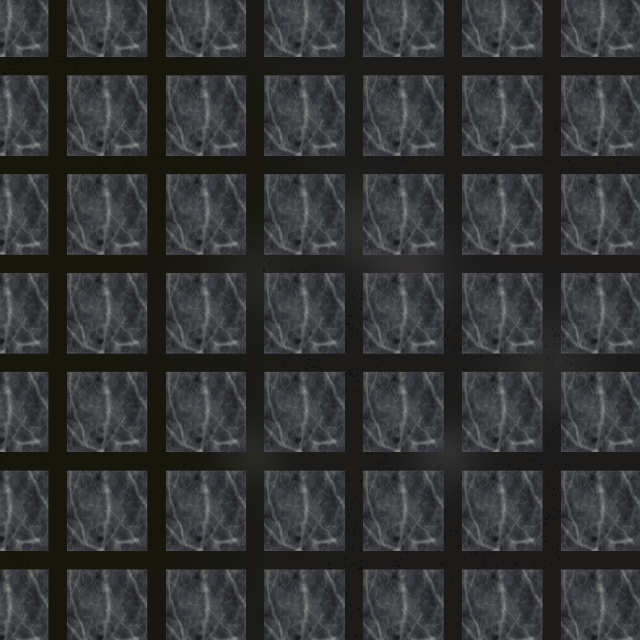
Give the GLSL for this pattern, as a WebGL 2 fragment shader.

```glsl
#version 300 es
precision highp float;
// Square dark marble tiles on a regular grid, separated by wide, nearly black joints.
// Every tile shares one veining made of warped segments over layered value noise;
// the joints shift from olive to neutral black and carry soft grey smudges.

uniform vec2 u_resolution;
out vec4 fragColor;

float hash(vec2 p) {
    vec3 q = fract(p.xyx * 0.1031);
    q += dot(q, q.yzx + 33.33);
    return fract((q.x + q.y) * q.z);
}

float noise(vec2 p) {
    vec2 i = floor(p), f = fract(p);
    f = f * f * (3.0 - 2.0 * f);
    return mix(mix(hash(i), hash(i + vec2(1, 0)), f.x),
               mix(hash(i + vec2(0, 1)), hash(i + vec2(1, 1)), f.x), f.y);
}

float fbm(vec2 p) {
    float sum = 0.0, weight = 0.5;
    for (int i = 0; i < 4; i++) {
        sum += weight * noise(p);
        p = mat2(1.6, 1.2, -1.2, 1.6) * p + 17.3;
        weight *= 0.5;
    }
    return sum / 0.9375;
}

// Soft streak along the segment a-b
float vein(vec2 p, vec2 a, vec2 b, float width) {
    vec2 ab = b - a;
    float d = length(p - a - ab * clamp(dot(p - a, ab) / dot(ab, ab), 0.0, 1.0));
    return exp(-d * d / (width * width));
}

float glow(vec2 p, vec2 center, float radius) {
    vec2 d = (p - center) / radius;
    return exp(-dot(d, d));
}

// Marble colour, t running from 0 to 1 across one tile
vec3 marble(vec2 t) {
    vec2 p = t + 0.07 * (vec2(fbm(t * 7.0 + 3.0), fbm(t * 7.0 + 41.0)) - 0.5);

    // Mottled ground and fine fibres
    float light = 0.115 + 0.21 * fbm(t * vec2(10.0, 7.0) + 8.0);
    light += 0.11 * (fbm(t * 23.0 + 60.0) - 0.5);
    float fibre = abs(fbm(p * vec2(8.0, 4.5) + 90.0) - 0.5);
    light += 0.06 * exp(-fibre * fibre * 900.0);

    // Central trunk with its bright knot
    float trunk = max(vein(p, vec2(0.47, 1.02), vec2(0.49, 0.77), 0.03) * 0.6,
                      vein(p, vec2(0.49, 0.77), vec2(0.53, 0.56), 0.033));
    trunk = max(trunk, vein(p, vec2(0.53, 0.56), vec2(0.49, 0.36), 0.034));
    trunk = max(trunk, vein(p, vec2(0.49, 0.36), vec2(0.44, 0.03), 0.026) * 0.8);
    light += 0.17 * trunk + 0.13 * glow(p, vec2(0.49, 0.77), 0.05);
    light += 0.07 * glow((p - vec2(0.55, 0.42)) * vec2(1.0, 0.6), vec2(0), 0.15);

    // Left branch
    float left = max(vein(p, vec2(0.03, 1.0), vec2(0.08, 0.62), 0.02),
                     vein(p, vec2(0.08, 0.62), vec2(0.15, 0.37), 0.022));
    left = max(left, vein(p, vec2(0.15, 0.37), vec2(0.27, 0.06), 0.022));
    left = max(left, vein(p, vec2(0.0, 0.33), vec2(0.24, 0.08), 0.018));
    left = max(left, vein(p, vec2(0.25, 0.08), vec2(0.46, 0.02), 0.02));
    left = max(left, vein(p, vec2(0.17, 1.0), vec2(0.09, 0.7), 0.016) * 0.6);
    light += 0.15 * left;

    // Right branch, slanting threads and low bright bar
    float right = max(vein(p, vec2(0.75, 1.0), vec2(0.86, 0.79), 0.022),
                      vein(p, vec2(0.86, 0.79), vec2(1.01, 0.55), 0.024));
    right = max(right, vein(p, vec2(0.93, 0.56), vec2(0.87, 0.22), 0.025) * 0.5);
    right = max(right, vein(p, vec2(0.54, 0.52), vec2(0.9, 0.1), 0.016) * 0.6);
    right = max(right, vein(p, vec2(0.74, 0.43), vec2(0.5, 0.1), 0.016) * 0.5);
    light += 0.15 * right + 0.21 * vein(p, vec2(0.63, 0.12), vec2(0.88, 0.14), 0.025);

    // Dark pockets beside the trunk
    light -= 0.1 * (glow(p, vec2(0.41, 0.28), 0.045) + glow(p, vec2(0.41, 0.16), 0.03)
                  + glow(p, vec2(0.58, 0.23), 0.03) + glow(p, vec2(0.39, 0.92), 0.05));

    // Thin pale rim
    vec2 rim = min(t, 1.0 - t);
    light += 0.04 * (1.0 - smoothstep(0.0, 0.022, min(rim.x, rim.y)));
    light = clamp(light, 0.11, 0.52);
    return light * mix(vec3(0.97, 0.99, 1.08), vec3(0.99, 1.01, 1.0),
                       smoothstep(0.2, 0.42, light));
}

// Joint colour over the whole canvas
vec3 joint(vec2 uv) {
    float neutral = smoothstep(0.2, 0.6, uv.x + 0.3 * (fbm(uv * 4.0) - 0.5));
    vec3 color = mix(vec3(0.088, 0.088, 0.052), vec3(0.108, 0.105, 0.102), neutral);
    float smudge = glow(uv, vec2(0.64, 0.58), 0.07) + glow(uv, vec2(0.56, 0.65), 0.06)
                 + glow(uv, vec2(0.70, 0.29), 0.05) + 0.8 * glow(uv, vec2(0.86, 0.43), 0.08)
                 + 0.7 * glow(uv, vec2(0.39, 0.29), 0.05) + 0.5 * glow(uv, vec2(0.40, 0.57), 0.06);
    color += 0.1 * smudge * (0.4 + 0.8 * fbm(uv * 11.0));
    float speck = step(0.96, hash(floor(uv * 384.0))) * smoothstep(0.5, 0.65, fbm(uv * 6.0 + 5.0));
    return color * (1.0 - 0.35 * speck);
}

void main() {
    vec2 uv = gl_FragCoord.xy / u_resolution;

    // About six and a half periods each way; the tile fills 0.815 of a period
    vec2 t = fract((uv - vec2(0.1042, 0.1387)) / 0.1544) / 0.815;
    vec2 inset = (0.5 - abs(t - 0.5)) * 0.1258;
    float soft = max(0.001, 0.7 / min(u_resolution.x, u_resolution.y));
    float tile = smoothstep(-soft, soft, min(inset.x, inset.y));

    fragColor = vec4(mix(joint(uv), marble(t), tile), 1.0);
}
```
